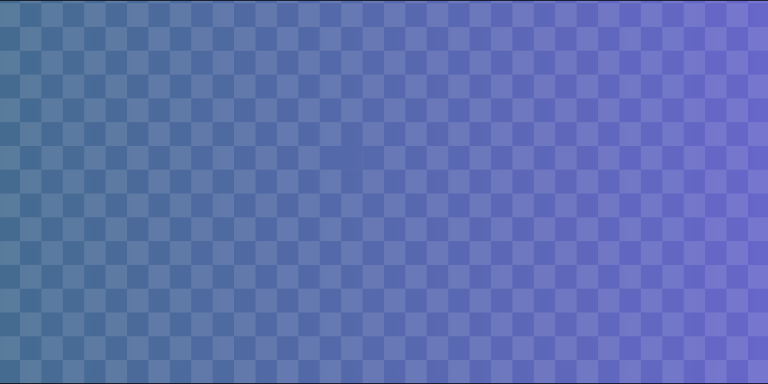
Give the GLSL for this pattern, as a WebGL 1 fragment shader.

```glsl
precision highp float;
// Translucent checkerboard over a horizontal blue to violet gradient.
// Cells come from antialiased square waves; one light cell is missing,
// and a hairline runs along the top and bottom edges.

uniform vec2 u_resolution;

const vec2 CELLS = vec2(35.87, 16.14);      // cells across and down
const vec2 GRID_ORIGIN = vec2(0.0260, 0.0083); // from the upper left corner
const vec2 MISSING_CELL = vec2(15.0, 6.0);  // column and row of the gap
const vec3 LEFT_COLOR = vec3(0.270, 0.420, 0.565);
const vec3 RIGHT_COLOR = vec3(0.405, 0.400, 0.790);
const float VEIL_OPACITY = 0.105;           // white laid over light cells
const vec3 EDGE_COLOR = vec3(0.01, 0.02, 0.04);
const float EDGE_WIDTH = 0.00195;           // share of the canvas height

// Alternates +1 and -1 per unit, positive on 0..1, with softened steps.
vec2 squareWave(vec2 x, vec2 pixel) {
  vec2 distanceToStep = 0.5 - abs(mod(x + 0.5, 2.0) - 1.0);
  return clamp(2.0 * distanceToStep / pixel, -1.0, 1.0);
}

// Coverage of the unit cell whose upper left corner is given.
float cellMask(vec2 p, vec2 corner, vec2 pixel) {
  vec2 inside = 0.5 - abs(p - corner - 0.5);
  vec2 coverage = clamp(inside / pixel + 0.5, 0.0, 1.0);
  return coverage.x * coverage.y;
}

void main() {
  vec2 uv = gl_FragCoord.xy / u_resolution;
  vec2 pixel = CELLS / u_resolution;
  vec2 grid = (vec2(uv.x, 1.0 - uv.y) - GRID_ORIGIN) * CELLS;

  // Checkerboard with its gap
  vec2 wave = squareWave(grid, pixel);
  float lightCell = 0.5 - 0.5 * wave.x * wave.y;
  lightCell *= 1.0 - cellMask(grid, MISSING_CELL, pixel);

  // Gradient and veil
  vec3 color = mix(LEFT_COLOR, RIGHT_COLOR, uv.x);
  color = mix(color, vec3(1.0), VEIL_OPACITY * lightCell);

  // Edge hairlines
  float edgeDistance = min(uv.y, 1.0 - uv.y);
  float edge = clamp((EDGE_WIDTH - edgeDistance) * u_resolution.y + 0.5, 0.0, 1.0);
  color = mix(color, EDGE_COLOR, edge);

  gl_FragColor = vec4(color, 1.0);
}
```
